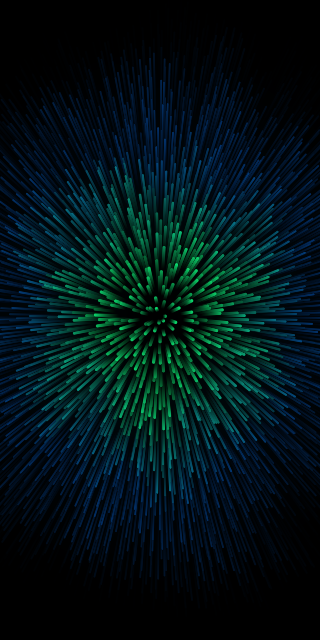
A Shadertoy shader for this background:

```glsl
#define CENTER vec2(0.5, 0.505)
#define SPACING 0.030
#define RINGS 35
#define TAIL 0.42
#define INNER_WIDTH 0.0052
#define OUTER_WIDTH 0.0030
#define STRETCH 0.88
#define LUMPS 0.14
#define GREEN vec3(0.04, 0.76, 0.38)
#define TEAL vec3(0.03, 0.47, 0.47)
#define BLUE vec3(0.01, 0.23, 0.50)
#define HAZE vec3(0.000, 0.022, 0.034)

const float TAU = 6.28319;

vec3 hash3(vec2 p) {
    vec3 q = fract(p.xyx * vec3(0.1031, 0.1030, 0.0973));
    q += dot(q, q.yxz + 33.33);
    return fract((q.xxy + q.yzz) * q.zyx);
}

float valueNoise(vec2 p) {
    vec2 cell = floor(p), f = fract(p);
    f = f * f * (3.0 - 2.0 * f);
    float low = mix(hash3(cell).x, hash3(cell + vec2(1, 0)).x, f.x);
    float high = mix(hash3(cell + vec2(0, 1)).x, hash3(cell + vec2(1, 1)).x, f.x);
    return mix(low, high, f.y);
}

// Green core, teal belt, blue rim fading to black
vec3 rodColor(float reach) {
    vec3 color = mix(GREEN, TEAL, smoothstep(0.17, 0.40, reach));
    color = mix(color, BLUE, smoothstep(0.34, 0.53, reach));
    return color * (1.0 - smoothstep(0.38, 0.86, reach));
}

// One radial rod: bright outer tip, shaft fading inward
vec3 rod(vec2 p, float ring, float sector, float sectors, float pixel) {
    vec3 rnd = hash3(vec2(mod(sector, sectors), ring * 7.0 + 3.0));
    float angle = (sector + 0.5 + 0.85 * (rnd.x - 0.5)) * TAU / sectors;
    float tip = (ring + rnd.y - 0.5) * SPACING;
    vec2 dir = vec2(cos(angle), sin(angle));
    float shaft = tip * TAIL * (0.65 + 0.35 * rnd.z) + 0.004;

    float along = dot(p, dir);
    float across = dot(p, vec2(-dir.y, dir.x));
    float nearest = clamp(along, tip - shaft, tip);
    float dist = length(vec2(along - nearest, across));

    vec2 tipPos = dir * tip;
    float reach = length(tipPos * vec2(1.0, STRETCH));
    float lump = valueNoise(tipPos * 9.0 + 40.0) - 0.5;
    float width = mix(INNER_WIDTH, OUTER_WIDTH, smoothstep(0.1, 0.6, reach));
    float mask = 1.0 - smoothstep(width - 0.6 * pixel, width + 0.6 * pixel, dist);

    float fade = pow(clamp((nearest - tip + shaft) / shaft, 0.0, 1.0), 1.4);
    float strength = 0.5 + 0.6 * fract(rnd.z * 13.7 + rnd.x);
    return rodColor(max(reach + LUMPS * lump, 0.0)) * mask * fade * strength;
}

void mainImage(out vec4 fragColor, in vec2 fragCoord) {
    float unit = 0.5 * iResolution.y;
    float pixel = 1.0 / unit;
    vec2 p = (fragCoord - CENTER * iResolution.xy) / unit;
    float radius = length(p);
    float turn = fract(atan(p.y, p.x) / TAU);

    // Soft haze with a dark core
    float reach = length(p * vec2(1.0, STRETCH));
    float haze = smoothstep(0.0, 0.3, reach) * (1.0 - smoothstep(0.3, 0.8, reach));
    vec3 color = HAZE * haze;

    // Concentric rings of rods, evenly spaced around each ring
    for (int i = 1; i <= RINGS; i++) {
        float ring = float(i);
        float ringRadius = ring * SPACING;
        if (ringRadius < radius - SPACING) continue;
        if (ringRadius * (1.0 - TAIL) > radius + SPACING) break;
        float sectors = floor(TAU * ring);
        float sector = floor(turn * sectors);
        for (int k = -1; k <= 1; k++) {
            color = max(color, rod(p, ring, sector + float(k), sectors, pixel));
        }
    }

    fragColor = vec4(color, 1.0);
}
```
